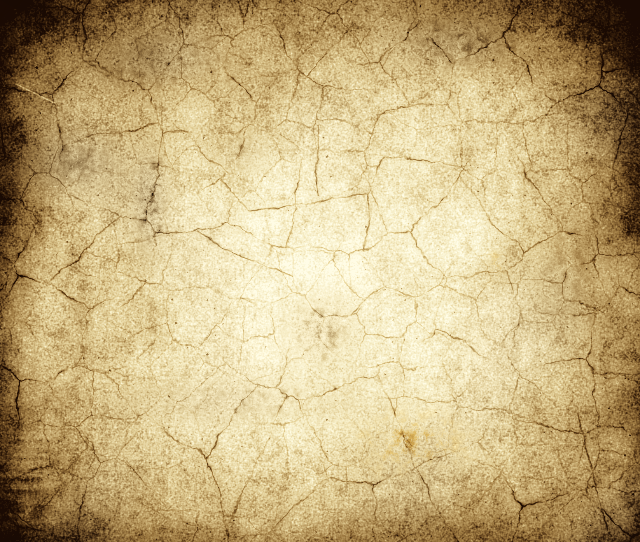
Reproduce this texture procedurally as a WebGL 2 fragment shader.

```glsl
#version 300 es
precision highp float;
// Aged, cracked parchment: a tone field (bright centre, burnt rim, placed stains)
// is roughened by gradient noise, cut by broken Voronoi and hand-laid cracks,
// and finally mapped through a sepia colour ramp.
uniform vec2 u_resolution;
out vec4 fragColor;

vec2 hash2(vec2 p) {
    vec3 h = fract(vec3(p.xyx) * vec3(0.1031, 0.1030, 0.0973));
    h += dot(h, h.yzx + 33.33);
    return fract((h.xx + h.yz) * h.zy);
}
float corner(vec2 cell, vec2 f, vec2 o) {
    return dot(hash2(cell + o) * 2.0 - 1.0, f - o);
}
// Gradient noise, roughly -0.7 to 0.7
float noise(vec2 p) {
    vec2 i = floor(p), f = fract(p);
    vec2 s = f * f * f * (f * (f * 6.0 - 15.0) + 10.0);
    float low = mix(corner(i, f, vec2(0)), corner(i, f, vec2(1, 0)), s.x);
    float high = mix(corner(i, f, vec2(0, 1)), corner(i, f, vec2(1)), s.x);
    return mix(low, high, s.y);
}
float fbm(vec2 p) {
    float sum = 0.0, amp = 0.6;
    for (int i = 0; i < 5; i++) {
        sum += amp * noise(p);
        p = mat2(1.6, 1.2, -1.2, 1.6) * p + 17.3;
        amp *= 0.64;
    }
    return sum;
}
// Distance to the nearest border between Voronoi cells
float cellBorder(vec2 p) {
    vec2 i = floor(p), f = fract(p), nearest = vec2(0);
    float best = 9.0, border = 9.0;
    for (int y = -1; y <= 1; y++) for (int x = -1; x <= 1; x++) {
        vec2 o = vec2(x, y), r = o + hash2(i + o) - f;
        if (dot(r, r) < best) { best = dot(r, r); nearest = r; }
    }
    for (int y = -2; y <= 2; y++) for (int x = -2; x <= 2; x++) {
        vec2 o = vec2(x, y), r = o + hash2(i + o) - f, d = r - nearest;
        if (dot(d, d) > 1e-4) border = min(border, dot(0.5 * (r + nearest), normalize(d)));
    }
    return border;
}
float stroke(float d, float halfWidth, float px) {
    return 1.0 - smoothstep(halfWidth, halfWidth + 1.3 * px, d);
}
float segment(vec2 p, vec2 a, vec2 b) {
    vec2 ab = b - a;
    return length(p - a - ab * clamp(dot(p - a, ab) / dot(ab, ab), 0.0, 1.0));
}
float blob(vec2 p, vec2 centre, vec2 radius) {
    vec2 d = (p - centre) / radius;
    return exp(-dot(d, d));
}
vec3 sepia(float t) {
    t *= 5.0;
    vec3 c = mix(vec3(0.10, 0.04, 0.01), vec3(0.21, 0.12, 0.04), clamp(t + 1.0, 0.0, 1.0));
    c = mix(c, vec3(0.42, 0.29, 0.13), clamp(t, 0.0, 1.0));
    c = mix(c, vec3(0.61, 0.47, 0.25), clamp(t - 1.0, 0.0, 1.0));
    c = mix(c, vec3(0.75, 0.63, 0.40), clamp(t - 2.0, 0.0, 1.0));
    c = mix(c, vec3(0.88, 0.80, 0.58), clamp(t - 3.0, 0.0, 1.0));
    c = mix(c, vec3(0.96, 0.92, 0.76), clamp(t - 4.0, 0.0, 1.0));
    return mix(c, vec3(1.0, 0.99, 0.90), clamp(t - 5.0, 0.0, 1.0));
}

void main() {
    vec2 uv = gl_FragCoord.xy / u_resolution, q = gl_FragCoord.xy / u_resolution.y;
    float px = 1.0 / u_resolution.y;
    float cloud = fbm(q * 3.2 + 4.0), mottle = fbm(q * 11.0 + 31.0), speck = fbm(q * 48.0 + 7.0);
    float grain = noise(q * 190.0) + noise(q * 310.0);

    // Bright centre and burnt rim
    float radius = length((uv - vec2(0.53, 0.47)) * 2.0), outer = smoothstep(0.3, 1.0, radius);
    vec2 rim = max(min(uv, 1.0 - uv) + 0.06 * cloud + 0.04 * mottle, 0.0);
    float tone = 1.16 - 0.43 * pow(radius, 1.25) - 0.44 * exp(-rim.x / 0.065) - 0.32 * exp(-rim.y / 0.07);
    tone -= 0.25 * blob(uv, vec2(0, 0.98), vec2(0.13, 0.16)) + 0.25 * blob(uv, vec2(1, 0.98), vec2(0.13, 0.2));
    tone -= 0.22 * blob(uv, vec2(0, 0.65), vec2(0.05, 0.12)) + 0.15 * blob(uv, vec2(1, 0.62), vec2(0.06, 0.1));
    tone += 0.14 * blob(uv, vec2(0.12, 0.82), vec2(0.07, 0.08)) + 0.14 * blob(uv, vec2(0.08, 0.42), vec2(0.03, 0.14));

    // Stains, broken up by fine noise
    float stain = blob(uv, vec2(0.5, 0.39), vec2(0.05, 0.065)) + 0.9 * blob(uv, vec2(0.235, 0.63), vec2(0.025, 0.09));
    stain += 0.7 * blob(uv, vec2(0.37, 0.72), vec2(0.04)) + 0.6 * blob(uv, vec2(0.38, 0.26), vec2(0.17, 0.035));
    stain += 0.7 * blob(uv, vec2(0.27, 0.88), vec2(0.09, 0.05)) + 0.7 * blob(uv, vec2(0.71, 0.92), vec2(0.09, 0.05));
    stain += 0.5 * blob(uv, vec2(0.89, 0.5), vec2(0.06, 0.09)) + 0.6 * blob(uv, vec2(0.12, 0.70), vec2(0.07, 0.05));
    float flakes = smoothstep(-0.1, 0.4, speck + 0.6 * mottle + 0.25 * grain);
    float ochre = flakes * (blob(uv, vec2(0.64, 0.185), vec2(0.07, 0.045)) + blob(uv, vec2(0.777, 0.505), vec2(0.012, 0.025)));
    tone += 0.22 * cloud + (0.2 + 0.17 * outer) * mottle + (0.26 + 0.22 * outer) * speck + (0.25 + 0.1 * outer) * grain;
    tone -= stain * (0.04 + 0.6 * flakes) + 0.35 * ochre + 0.14 * outer * flakes;
    tone += 0.3 * blob(uv, vec2(0.03, 0.12), vec2(0.07, 0.1)) * noise(q * vec2(9.0, 110.0)) + 0.07 * noise(q * vec2(70.0, 5.0));

    // Cracks: two broken nets, then the main fissures
    vec2 wobble = vec2(mottle, fbm(q * 11.0 + 80.0)), w = q + 0.024 * wobble, c = uv + 0.016 * wobble;
    float broken = smoothstep(-0.3, 0.2, noise(q * 6.0 + 50.0));
    float worn = smoothstep(-0.35, 0.3, noise(q * 22.0 + 3.0) + 0.4 * speck);
    float net = cellBorder(w * 7.0 + 2.0) / 7.0;
    float crack = 0.8 * broken * stroke(net, 0.0, px);
    crack += 0.6 * (1.0 - 0.7 * broken) * stroke(cellBorder(w * 13.0) / 13.0, 0.0, px);
    float d = min(segment(c, vec2(0.34, 0.67), vec2(0.39, 0.61)), segment(c, vec2(0.39, 0.61), vec2(0.573, 0.642)));
    d = min(d, min(segment(c, vec2(0.573, 0.642), vec2(0.60, 0.71)), segment(c, vec2(0.573, 0.642), vec2(0.57, 0.54))));
    d = min(d, min(segment(c, vec2(0.50, 0.77), vec2(0.50, 0.64)), segment(c, vec2(0.603, 0.472), vec2(0.647, 0.454))));
    d = min(d, min(segment(c, vec2(0.603, 0.472), vec2(0.547, 0.42)), segment(c, vec2(0.31, 0.575), vec2(0.355, 0.535))));
    d = min(d, min(segment(c, vec2(0.355, 0.535), vec2(0.46, 0.49)), segment(c, vec2(0.90, 0.24), vec2(0.95, 0.02))));
    crack = max(crack, 0.8 * stroke(d, 0.0, px)) * (0.25 + 0.75 * worn);
    float stainedEdge = exp(-min(d, net) / 0.005) * worn * broken * flakes;
    tone -= 0.6 * crack + 0.4 * stainedEdge + 0.45 * smoothstep(0.44, 0.6, noise(q * 140.0 + 9.0));
    tone += 0.3 * stroke(segment(uv, vec2(0.025, 0.845), vec2(0.085, 0.81)), 0.0, px);

    // Colour, with greyed stains and warm ochre flecks
    vec3 colour = sepia(tone);
    float grey = clamp(0.3 * stain + 0.4 * noise(q * 4.0 + 21.0), 0.0, 0.35);
    colour = mix(colour, dot(colour, vec3(0.33, 0.5, 0.17)) * vec3(1.08, 1.01, 0.86), grey);
    colour = mix(colour, colour * vec3(1.0, 0.9, 0.6), clamp(ochre + 0.3 * crack, 0.0, 1.0));
    fragColor = vec4(colour, 1.0);
}
```
